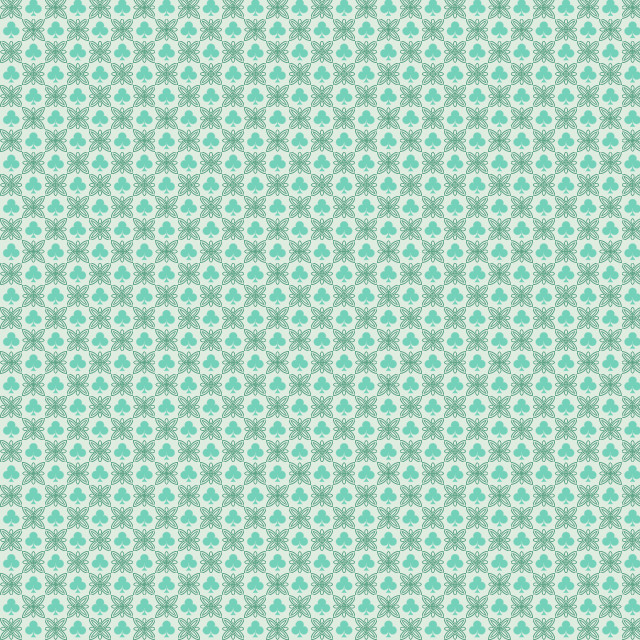
This pattern is drawn by a Shadertoy shader. Its source:

```glsl
const float CELLS = 28.84;                  // checker cells along the canvas height
const vec2 ANCHOR = vec2(0.503, 0.607);     // centre of one clover cell
const vec3 CREAM = vec3(0.875, 0.925, 0.88);
const vec3 MINT = vec3(0.45, 0.82, 0.73);
const vec3 GREEN = vec3(0.20, 0.55, 0.42);

float fill(float d, float aa) {
    return clamp(0.5 - d / aa, 0.0, 1.0);
}

float stroke(float d, float halfWidth, float aa) {
    return fill(abs(d) - halfWidth, aa);
}

// Pointed leaf along x: half length a, half width b
float leaf(vec2 p, float a, float b) {
    float r = (a * a + b * b) / (2.0 * b);
    return length(vec2(p.x, abs(p.y) + r - b)) - r;
}

float segment(vec2 p, vec2 a, vec2 b) {
    vec2 ba = b - a;
    float t = clamp(dot(p - a, ba) / dot(ba, ba), 0.0, 1.0);
    return length(p - a - ba * t);
}

float clover(vec2 p) {
    p.x = abs(p.x);
    float lobes = min(length(p - vec2(0.0, 0.18)), length(p - vec2(0.185, -0.07))) - 0.185;
    float heart = length(p - vec2(0.0, 0.02)) - 0.09;
    // Stem flares toward its foot
    float flare = 0.02 + 0.09 * smoothstep(-0.22, -0.39, p.y);
    float stem = max(p.x - flare, abs(p.y + 0.19) - 0.19);
    return min(min(lobes, heart), stem);
}

// Four diagonal double leaves with buds between them
float flowerLines(vec2 p, float halfWidth, float aa) {
    vec2 q = abs(p);
    vec2 diagonal = vec2(q.x + q.y, q.x - q.y) * 0.7071;
    float outer = leaf(diagonal - vec2(0.35, 0.0), 0.35, 0.135);
    float inner = leaf(diagonal - vec2(0.30, 0.0), 0.25, 0.055);

    vec2 axis = q.x > q.y ? q : q.yx;
    float bud = leaf(axis - vec2(0.36, 0.0), 0.12, 0.07);
    float spoke = segment(axis, vec2(0.0), vec2(0.24, 0.0));

    float lines = max(stroke(outer, halfWidth, aa), stroke(inner, halfWidth * 0.8, aa));
    lines = max(lines, stroke(bud, halfWidth * 0.8, aa));
    return max(lines, stroke(spoke, halfWidth * 0.8, aa));
}

void mainImage(out vec4 fragColor, in vec2 fragCoord) {
    vec2 p = (fragCoord / iResolution.y - ANCHOR) * CELLS;
    float aa = 1.25 * CELLS / iResolution.y;

    // Clovers and flowers alternate like a checkerboard
    vec2 id = floor(p + 0.5);
    vec2 local = p - id;
    bool isClover = mod(id.x + id.y, 2.0) < 0.5;

    vec3 color = CREAM;
    if (isClover) {
        color = mix(color, MINT, fill(clover(local), aa));
    } else {
        color = mix(color, GREEN, flowerLines(local, 0.015, aa));
    }
    fragColor = vec4(color, 1.0);
}
```
